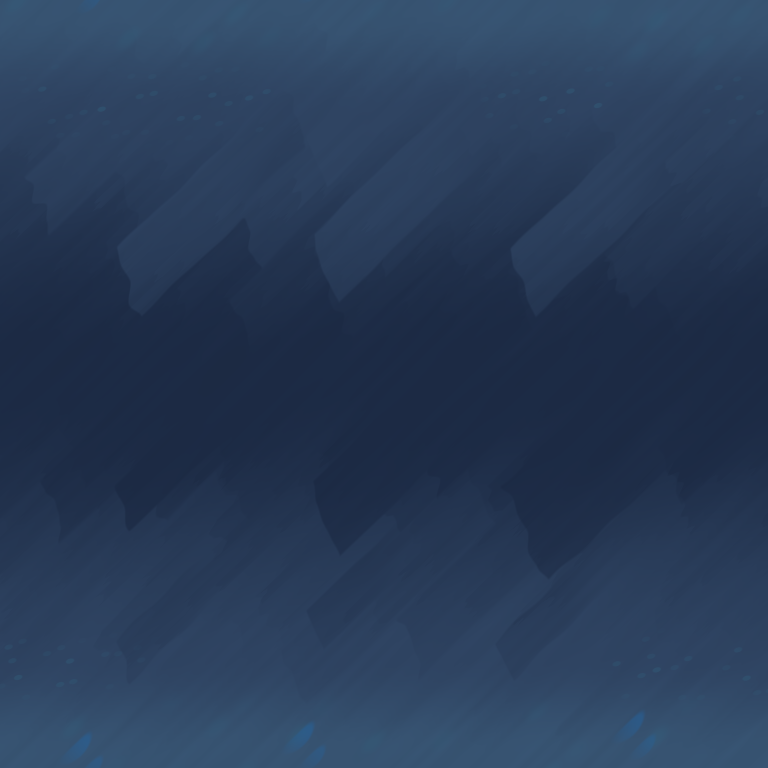
A Shadertoy shader for this background:

```glsl
// Painted dusk backdrop: a dark horizontal band between misty blue borders.
// Diagonal brush strokes drag the vertical gradient down-left, leaving blunt
// lower ends and feathered tails; teal flecks and blue dabs dot the borders.

const vec2 ALONG = vec2(0.7193, 0.6947);   // stroke direction, up-right
const vec2 ACROSS = vec2(0.6947, -0.7193); // stroke side, down-right
const vec3 DEEP = vec3(0.110, 0.166, 0.268);
const vec3 SLATE = vec3(0.183, 0.265, 0.383);
const vec3 MIST = vec3(0.215, 0.326, 0.444);
const vec3 TEAL = vec3(0.19, 0.39, 0.50);
const vec3 BLUE = vec3(0.15, 0.38, 0.60);

float hash(vec2 p) {
    vec3 q = fract(p.xyx * vec3(0.1031, 0.1030, 0.0973));
    q += dot(q, q.yzx + 33.33);
    return fract((q.x + q.y) * q.z);
}

float noise(vec2 p) {
    vec2 i = floor(p), f = fract(p);
    f = f * f * (3.0 - 2.0 * f);
    float low = mix(hash(i), hash(i + vec2(1, 0)), f.x);
    float high = mix(hash(i + vec2(0, 1)), hash(i + vec2(1, 1)), f.x);
    return mix(low, high, f.y);
}

vec2 strokeSpace(vec2 p) {
    return vec2(dot(p, ALONG), dot(p, ACROSS));
}

// Drag inside one lane: full at each blunt end, fading along the stroke
float laneDrag(vec2 q, float lane, float width, float len, float seed) {
    float slant = 0.4 * (q.y - lane * width);
    float ragged = 0.02 * noise(vec2(q.y * 5.0 / width, lane + seed));
    float x = (q.x + slant + ragged) / len + hash(vec2(lane, seed)) * 7.0;
    float f = fract(x);
    float strength = hash(vec2(floor(x) + seed, lane + 40.0));
    return strength * strength * (1.0 - f) * smoothstep(0.0, 0.004 / len, f);
}

float strokeLayer(vec2 q, float width, float len, float seed) {
    q.y += 0.15 * width * noise(q * vec2(9.0, 3.0) + seed);
    float lane = q.y / width - 0.5;
    float i = floor(lane);
    float blend = smoothstep(0.46, 0.54, lane - i);
    return mix(laneDrag(q, i, width, len, seed),
               laneDrag(q, i + 1.0, width, len, seed), blend);
}

// Lays one broad stroke, with its blunt end at the given point, over the drag
float broadStroke(float drag, vec2 p, vec2 end, float halfWidth, float len, float pull) {
    vec2 q = strokeSpace(p - end);
    float ragged = 0.018 * (noise(vec2(q.y * 45.0, end.x * 60.0)) - 0.5);
    float u = q.x + 0.38 * q.y + ragged;
    float v = abs(q.y + 0.006 * (noise(vec2(q.x * 22.0, end.y * 70.0)) - 0.5));
    float f = clamp(u / len, 0.0, 1.0);
    float mask = smoothstep(0.0, 0.004, u) * smoothstep(halfWidth, halfWidth - 0.004, v);
    return mix(drag, pull * (1.0 - 0.65 * f), mask * (1.0 - smoothstep(0.5, 1.0, f)));
}

// Vertical gradient as seen through the dragged height
vec3 tone(float y, float drag) {
    vec3 col = mix(DEEP, SLATE, smoothstep(0.03, 0.39, abs(y + drag - 0.505)));
    return mix(col, MIST, smoothstep(0.36, 0.485, abs(y + 0.25 * drag - 0.5)));
}

// Scattered ellipses, one per occupied cell of a grid in stroke space
float flecks(vec2 q, float cells, vec2 size, float density, float soft) {
    vec2 cell = floor(q * cells);
    vec2 jitter = vec2(hash(cell + 3.7), hash(cell + 19.1)) * 0.4 + 0.3;
    float chance = hash(cell + 71.3);
    float d = length((fract(q * cells) - jitter) / size);
    return smoothstep(1.0, 1.0 - soft, d) * step(1.0 - density, chance)
         * (0.35 + 0.65 * hash(cell + 8.2));
}

float dab(vec2 p, vec2 center, vec2 size) {
    vec2 d = p - center;
    d.y = fract(d.y + 0.5) - 0.5;
    vec2 q = strokeSpace(d);
    q.y += 5.0 * q.x * q.x;
    return smoothstep(1.0, 0.65, length(q / size)) * smoothstep(-1.2, 0.8, q.x / size.x);
}

void mainImage(out vec4 fragColor, in vec2 fragCoord) {
    vec2 p = fragCoord / iResolution.xy;
    vec2 q = strokeSpace(p);

    // Random strokes from wide to bristle-thin
    float drag = 0.080 * strokeLayer(q, 0.075, 0.34, 11.0)
               + 0.050 * strokeLayer(q, 0.036, 0.21, 23.0);

    // Rows of broad strokes: pale above the band, dark below it
    drag = broadStroke(drag, p, vec2(0.41, 0.79), 0.036, 0.20, 0.11);
    for (int i = 0; i < 3; i++) {
        float k = float(i), arch = k * (2.0 - k);
        drag = broadStroke(drag, p, vec2(0.163 + 0.257 * k, 0.629 + 0.018 * arch), 0.045, 0.31, 0.135);
        drag = broadStroke(drag, p, vec2(0.159 + 0.261 * k, 0.339 - 0.018 * k), 0.030 + 0.019 * k, 0.27, 0.110);
        drag = broadStroke(drag, p, vec2(0.160 + 0.248 * k, 0.138 + 0.040 * arch), 0.028, 0.19, 0.100);
    }
    drag += 0.028 * strokeLayer(q, 0.012, 0.11, 37.0) - 0.03;

    vec3 col = tone(p.y, drag);
    col *= 1.0 + 0.035 * (noise(q * vec2(7.0, 110.0)) - 0.5);

    // Teal wisps and small flecks along the borders
    float h = abs(p.y - 0.5);
    float cluster = smoothstep(0.25, 0.7, noise(p * 7.0 + 4.0));
    float wisps = flecks(q, 15.0, vec2(0.42, 0.20), 0.55, 0.8);
    col = mix(col, TEAL, 0.28 * wisps * smoothstep(0.39, 0.46, h));
    float fleckBand = exp(-pow((h - 0.37) / 0.035, 2.0));
    vec2 tilted = vec2(p.x + 0.3 * p.y, p.y - 0.3 * p.x);
    col = mix(col, TEAL, 0.45 * cluster * fleckBand
              * flecks(tilted, 42.0, vec2(0.30, 0.17), 0.4, 0.4));

    // Paired blue dabs along the lower border
    for (int i = 0; i < 3; i++) {
        float k = float(i);
        vec2 center = vec2(0.10 + 0.22 * k + 0.07 * k * k, 0.022 + 0.014 * k);
        float blue = max(dab(p, center, vec2(0.034, 0.010)),
                         0.7 * dab(p, center + vec2(0.018, -0.025), vec2(0.027, 0.009)));
        col = mix(col, BLUE, 0.6 * blue);
    }
    fragColor = vec4(col, 1.0);
}
```
